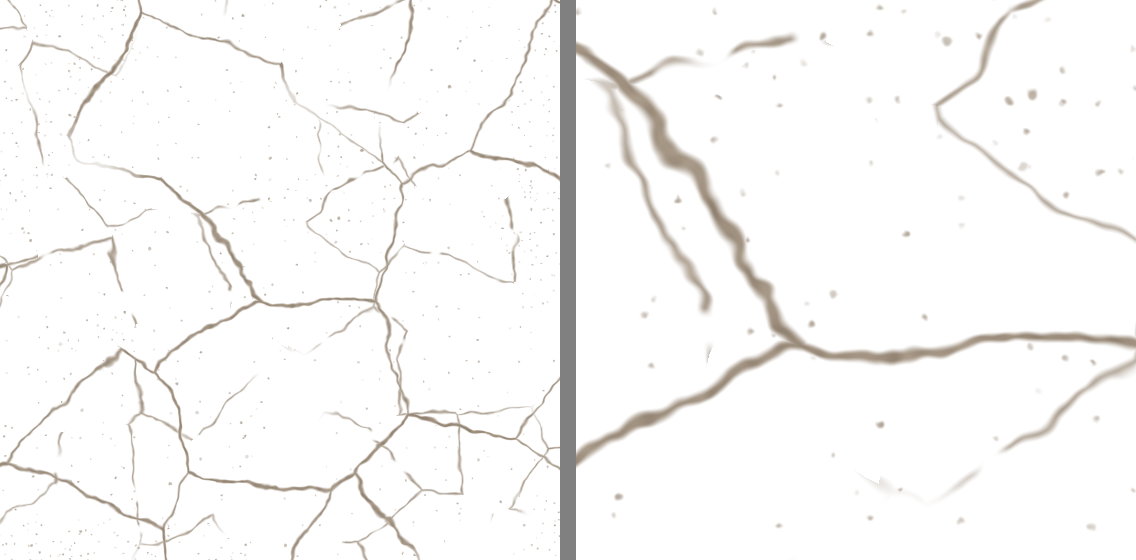
Left, the full canvas; right, a detail of the centre.
Reproduce this texture procedurally as a three.js fragment shader.

```glsl
// Dry cracked ground: thin brown cracks and scattered specks on white.
// Cracks are edges of two warped Voronoi nets, each edge with its own width;
// specks are hashed dots in a grid, gathered into loose patches by noise.
varying vec2 vUv;

float hash(vec2 p) {
  return fract(sin(dot(p, vec2(127.1, 311.7))) * 43758.5453);
}

vec2 hash2(vec2 p) {
  return vec2(hash(p), hash(p + 17.3));
}

float noise(vec2 p) {
  vec2 i = floor(p), f = fract(p);
  f = f * f * (3.0 - 2.0 * f);
  return mix(mix(hash(i), hash(i + vec2(1.0, 0.0)), f.x),
             mix(hash(i + vec2(0.0, 1.0)), hash(i + vec2(1.0, 1.0)), f.x), f.y);
}

vec2 wobble(vec2 p) {
  return vec2(noise(p), noise(p + 41.7)) - 0.5;
}

// Coverage of the net; share is the part of the edges that is kept
float cracks(vec2 p, float scale, float share, float halfWidth) {
  vec2 q = p * scale;
  vec2 base = floor(q), home = base, toHome = vec2(0.0);
  float nearest = 100.0;
  for (int y = -1; y <= 1; y++) {
    for (int x = -1; x <= 1; x++) {
      vec2 cell = base + vec2(float(x), float(y));
      vec2 toSeed = cell + hash2(cell) - q;
      float d = dot(toSeed, toSeed);
      if (d < nearest) { nearest = d; home = cell; toHome = toSeed; }
    }
  }

  float ragged = 0.65 + 0.7 * noise(p * 110.0);
  float cover = 0.0;
  for (int y = -2; y <= 2; y++) {
    for (int x = -2; x <= 2; x++) {
      vec2 cell = home + vec2(float(x), float(y));
      vec2 toSeed = cell + hash2(cell) - q;
      vec2 across = toSeed - toHome;
      vec2 pair = home + cell;
      if (dot(across, across) > 0.0001 && hash(pair + 3.7) < share) {
        float edge = dot(0.5 * (toHome + toSeed), normalize(across)) / scale;
        float strength = mix(0.5, 1.0, hash(pair + 8.1));
        float width = halfWidth * strength * ragged;
        float line = 1.0 - smoothstep(width - 0.0021, width + 0.0025, edge);
        cover = max(cover, line * mix(0.8, 1.0, strength));
      }
    }
  }
  return cover;
}

// Soft dots; share is the part of the grid cells that holds one
float specks(vec2 p, float grid, float share, float radius) {
  vec2 cell = floor(p * grid);
  vec2 center = (cell + 0.25 + 0.5 * hash2(cell + 5.3)) / grid;
  float r = radius * mix(0.45, 1.0, hash(cell + 9.9));
  float disc = 1.0 - smoothstep(r - 0.0013, r + 0.0015, length(p - center));
  return disc * step(hash(cell + 2.6), share) * mix(0.15, 0.75, hash(cell + 6.4));
}

void main() {
  vec2 p = vUv + 2.0;

  // Broad bends, kinks and fine jitter of the crack paths
  vec2 path = p + 0.06 * wobble(p * 4.0) + 0.024 * wobble(p * 14.0)
                + 0.010 * wobble(p * 42.0) + 0.003 * wobble(p * 100.0);

  // Strong cracks fade rarely, fine ones are broken up
  float strong = cracks(path, 3.7, 0.85, 0.0031)
               * smoothstep(0.12, 0.3, noise(p * 6.0 + 3.0));
  float fine = cracks(path + 7.3, 6.3, 0.55, 0.0021)
             * smoothstep(0.3, 0.5, noise(p * 6.0 + 20.0))
             * smoothstep(0.1, 0.35, noise(p * 36.0));

  // Specks: even dust, patches of grit and a few larger grains
  vec2 grain = p + 0.002 * wobble(p * 260.0);
  float patches = smoothstep(0.45, 0.85, noise(p * 5.0 + 11.0));
  float dust = specks(grain, 52.0, 0.15 + 0.25 * patches, 0.0018);
  float grit = specks(grain + 0.37, 96.0, 0.2 * patches, 0.0018);
  float grains = specks(grain + 0.71, 24.0, 0.08, 0.003);

  float ink = max(max(strong, 0.85 * fine), max(dust, max(grit, grains)));
  vec3 soil = mix(vec3(0.55, 0.49, 0.42), vec3(0.66, 0.60, 0.53), noise(p * 130.0));
  gl_FragColor = vec4(mix(vec3(1.0), soil, ink), 1.0);
}
```
